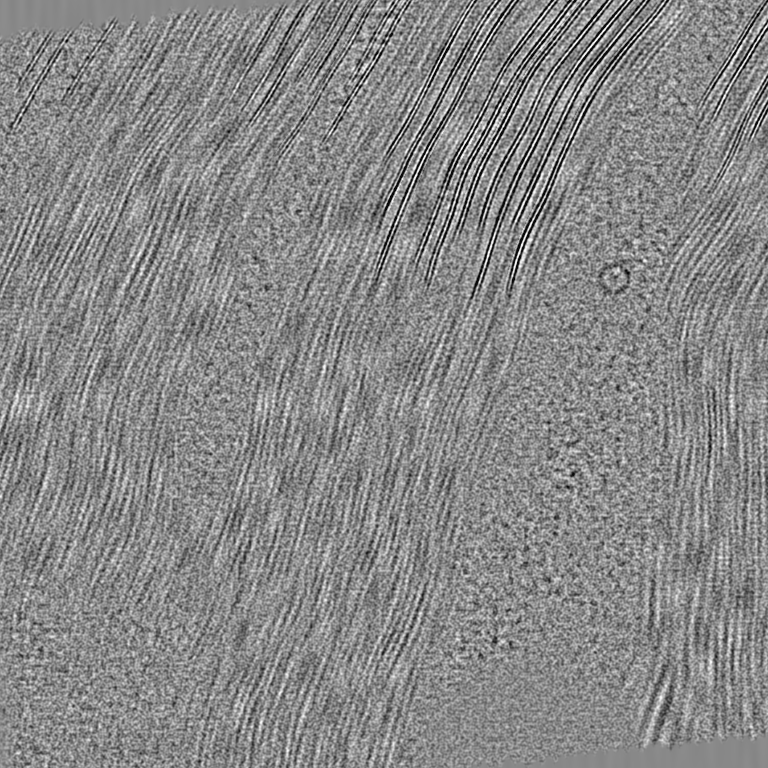
A WebGL 1 fragment shader for this texture:

```glsl
precision highp float;
uniform vec2 u_resolution;

#define BASE_GRAY 0.535
#define FIBRE_COUNT 100.0
#define FIBRE_CONTRAST 0.17
#define STRAND_CONTRAST 0.19
#define GRAIN_SCALE 290.0
#define GRAIN_CONTRAST 0.27
#define LUMP_CONTRAST 0.17
#define MEMBRANE_SPACING 0.023
#define MEMBRANE_GAP 0.0030
#define MEMBRANE_WIDTH 0.0018
#define MEMBRANE_CONTRAST 0.60

float hash(vec2 p) {
  return fract(sin(dot(p, vec2(127.1, 311.7))) * 43758.5453);
}

// Slope contribution of one lattice corner
float corner(vec2 i, vec2 f, vec2 o) {
  float a = 6.2832 * hash(i + o);
  return dot(vec2(cos(a), sin(a)), f - o);
}

// Gradient noise: one grain size only, zero mean
float noise(vec2 p) {
  vec2 i = floor(p);
  vec2 f = fract(p);
  vec2 u = f * f * (3.0 - 2.0 * f);
  float low = mix(corner(i, f, vec2(0.0)), corner(i, f, vec2(1.0, 0.0)), u.x);
  float high = mix(corner(i, f, vec2(0.0, 1.0)), corner(i, f, vec2(1.0)), u.x);
  return 1.6 * mix(low, high, u.y);
}

// Soft window of half width w around c
float band(float x, float c, float w, float soft) {
  return 1.0 - smoothstep(w - soft, w + soft, abs(x - c));
}

float gauss(float d, float w) {
  return exp(-d * d / (w * w));
}

// Coordinate across the fibres: constant along each bent strand
float across(vec2 p) {
  float upright = smoothstep(0.65, 0.95, p.x) * (1.0 - smoothstep(0.45, 0.75, p.y));
  float lean = 0.31 * (1.0 - upright);
  float rise = max(p.y - 0.6, 0.0);
  float sway = 0.012 * noise(p * vec2(4.0, 5.0)) + 0.0025 * noise(p * 12.0);
  return p.x - lean * (p.y - 0.45) - 0.5 * rise * rise + sway;
}

// Wide granular wedge on the right, narrowing upwards
float wedge(float s, float y) {
  float right = mix(0.865, 0.735, smoothstep(0.5, 0.9, y));
  return smoothstep(0.64, 0.67, s) * (1.0 - smoothstep(right - 0.015, right + 0.015, s));
}

// Share of granular matter between the bundles
float granularity(vec2 p, float s) {
  float t = s + 0.016 * noise(p * 11.0);
  float g = wedge(t, p.y);
  g = max(g, band(t, 0.28, 0.035, 0.02) * smoothstep(0.25, 0.4, p.y));
  g = max(g, 0.7 * band(t, 0.50, 0.03, 0.02) * smoothstep(0.45, 0.6, p.y));
  g = max(g, band(t, -0.13, 0.06, 0.03) * smoothstep(0.6, 0.7, p.y));
  float low = (1.0 - smoothstep(0.2, 0.34, p.x)) * (1.0 - smoothstep(0.18, 0.3, p.y));
  return max(g, 0.75 * low);
}

// Sparse double sheets: two dark lines with bright core and rims
float membranes(vec2 p, float s) {
  float cell = floor(s / MEMBRANE_SPACING);
  float pick = hash(vec2(cell, 7.0));
  float jitter = 0.4 * (hash(vec2(cell, 3.0)) - 0.5);
  float d = s - (cell + 0.5 + jitter) * MEMBRANE_SPACING;
  d += 0.0016 * noise(vec2(p.y * 15.0, cell * 3.7));
  float dark = gauss(abs(d) - MEMBRANE_GAP, MEMBRANE_WIDTH);
  float bright = gauss(d, 0.8 * MEMBRANE_WIDTH) + 0.6 * gauss(abs(d) - 2.1 * MEMBRANE_GAP, MEMBRANE_WIDTH);
  float end = 0.82 - 0.2 * smoothstep(0.3, 0.48, s) + 0.16 * smoothstep(0.66, 0.72, s);
  end += 0.14 * (hash(vec2(cell, 11.0)) - 0.5);
  float strength = mix(0.55, 1.0, smoothstep(0.2, 0.4, s)) * (1.0 - wedge(s, p.y));
  strength *= 0.9 + 0.35 * noise(vec2(cell * 1.7, p.y * 13.0));
  return (0.7 * bright - dark) * strength * step(0.42, pick) * smoothstep(end, end + 0.04, p.y);
}

// Concentric ring of a small round body
float vesicle(vec2 p, vec2 c, float r) {
  float d = length(p - c);
  return 0.6 * gauss(d - r * 0.65, 0.003) - gauss(d - r, 0.003) - gauss(d, 0.004);
}

void main() {
  vec2 p = gl_FragCoord.xy / u_resolution;
  float s = across(p);
  float granular = granularity(p, s);
  float calm = 1.0 - smoothstep(0.12, 0.19, p.y + 0.5 * abs(p.x - 0.69));
  calm *= band(p.x, 0.69, 0.15, 0.03);

  // Wavy parallel fibres, strong in patches
  float phase = s * FIBRE_COUNT + 0.5 * noise(vec2(s * 24.0, p.y * 8.0));
  float bundle = 0.5 + 0.6 * noise(vec2(s * 26.0, p.y * 8.0) + 4.0);
  float fibre = sin(6.2832 * phase) * bundle * FIBRE_CONTRAST;
  float strand = noise(vec2(s * 150.0, p.y * 20.0)) * STRAND_CONTRAST;
  float woven = (fibre + strand) * (1.0 - 0.9 * granular) * (1.0 - 0.7 * calm);

  // Fine grain everywhere, dark lumps in granular matter
  float grain = 0.75 * noise(p * GRAIN_SCALE) + 0.45 * noise(p * GRAIN_SCALE * 0.61 + 31.0);
  float lump = noise(p * 125.0 + 9.0);
  float cluster = 0.9 + 0.6 * noise(p * 14.0 + 2.0);
  float speck = smoothstep(0.3, 0.85, noise(p * 100.0 + 50.0));
  float rough = grain * GRAIN_CONTRAST * (1.0 + 0.1 * granular - 0.25 * calm);
  rough += granular * cluster * (1.0 - 0.8 * calm) * (lump * LUMP_CONTRAST - 0.22 * speck + 0.02);

  float tone = woven + rough + MEMBRANE_CONTRAST * membranes(p, s);
  tone += 0.25 * vesicle(p, vec2(0.80, 0.637), 0.018);

  // Plain tilted margins with a streaked edge
  float fray = 0.009 * noise(vec2(p.x * 110.0, 2.5));
  float top = smoothstep(-0.01, 0.01, p.y - 0.952 - 0.115 * p.x + fray);
  float bottom = smoothstep(-0.006, 0.006, 0.11 * (p.x - 0.6) - p.y + fray);
  float left = 0.6 * (1.0 - smoothstep(0.0, 0.03, p.x + 0.1 * p.y));
  float margin = max(max(top, bottom), left);
  tone = mix(tone, 0.02 * noise(p * vec2(90.0, 12.0)), margin);

  gl_FragColor = vec4(vec3(clamp(BASE_GRAY + tone, 0.03, 0.97)), 1.0);
}
```
